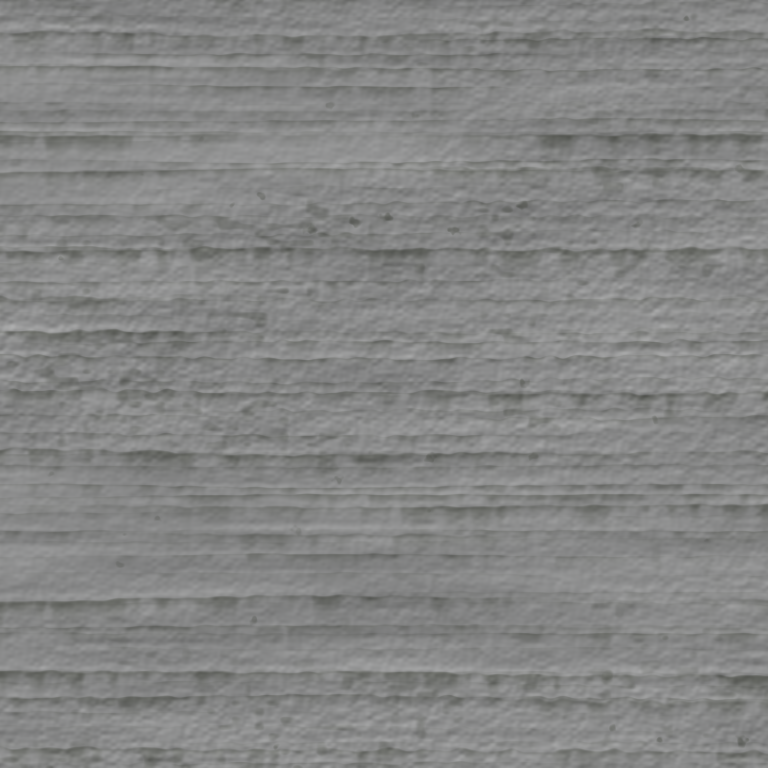
This texture is drawn by a Shadertoy shader. Its source:

```glsl
// Grey combed plaster: rough horizontal grooves with beaded shadows, pale rims, grain and crumbs.

const vec3 PLASTER = vec3(0.541, 0.543, 0.544);
const vec3 SHADOW_TINT = vec3(1.0, 0.96, 1.10);  // how much each channel darkens
const float COARSE_ROWS = 19.0;
const float COARSE_WIDTH = 0.0062;
const float COARSE_DEPTH = 0.29;
const float FINE_ROWS = 50.0;
const float FINE_WIDTH = 0.0036;
const float FINE_DEPTH = 0.15;
const float SHADE_LIMIT = 0.19;
const float RIM_LIGHT = 0.045;
const float GRAIN_CONTRAST = 0.135;
const float STREAK_CONTRAST = 0.065;
const float MOTTLE_CONTRAST = 0.060;
const float CRUMB_DEPTH = 0.10;
const float PIT_CELLS = 22.0;
const float PIT_CHANCE = 0.06;
const float PIT_DEPTH = 0.17;

float hash(vec2 p) {
    vec3 q = fract(vec3(p.xyx) * 0.1031);
    q += dot(q, q.yzx + 33.33);
    return fract((q.x + q.y) * q.z);
}

float noise(vec2 p) {
    vec2 i = floor(p), f = fract(p);
    f = f * f * (3.0 - 2.0 * f);
    return mix(mix(hash(i), hash(i + vec2(1, 0)), f.x),
               mix(hash(i + vec2(0, 1)), hash(i + vec2(1, 1)), f.x), f.y);
}

// Surface height of the fine grain
float grain(vec2 p) {
    return 0.6 * noise(p * vec2(75.0, 110.0)) + 0.4 * noise(p * vec2(150.0, 200.0) + 31.0);
}

// Jittered rows of grooves: x is shadow, y is the lit rim above it
vec2 grooves(vec2 p, float rows, float width, float seed) {
    vec2 marks = vec2(0.0);
    float row = floor(p.y * rows);
    for (int i = -1; i <= 1; i++) {
        float id = row + float(i);
        float lane = id * 17.0 + seed;
        float center = (id + 0.15 + 0.7 * hash(vec2(lane, seed))) / rows;
        center += 0.007 * (noise(vec2(p.x * 2.5, lane)) - 0.5);
        center += 0.5 * width * (noise(vec2(p.x * 45.0, lane + 3.0)) - 0.5);

        float beads = 0.6 * noise(vec2(p.x * 42.0, lane + 5.0))
                    + 0.4 * noise(vec2(p.x * 95.0, lane + 7.0));
        beads = smoothstep(0.2, 0.85, beads);
        float reach = smoothstep(0.15, 0.6, noise(vec2(p.x * 2.4, lane + 9.0)));
        float strength = mix(0.15, 1.0, hash(vec2(lane, seed + 4.0))) * mix(0.2, 1.0, reach);

        // Sharp upper lip, shadow fading downwards
        float d = (p.y - center) / width;
        float lip = 1.0 - smoothstep(-0.35, 0.35, d);
        float shadow = lip * exp(min(d, 0.0) / (0.4 + 1.3 * beads));
        float rim = exp(-2.2 * (d - 0.9) * (d - 0.9));
        marks += strength * vec2(shadow * (0.45 + 1.2 * beads), rim);
    }
    return marks;
}

// Small scattered ragged holes
float pits(vec2 p) {
    float dark = 0.0;
    vec2 cell = floor(p * PIT_CELLS);
    for (int y = -1; y <= 1; y++)
    for (int x = -1; x <= 1; x++) {
        vec2 id = cell + vec2(x, y);
        vec2 center = (id + vec2(hash(id + 11.0), hash(id + 47.0))) / PIT_CELLS;
        float radius = mix(0.003, 0.0075, hash(id + 83.0));
        float d = length((p - center) * vec2(0.8, 1.0)) / radius;
        d += 1.2 * (noise(p * 190.0) - 0.5);
        dark = max(dark, step(hash(id + 5.0), PIT_CHANCE) * (1.0 - smoothstep(0.1, 1.1, d)));
    }
    return dark;
}

void mainImage(out vec4 fragColor, in vec2 fragCoord) {
    vec2 p = fragCoord / iResolution.y;
    float roughness = smoothstep(0.25, 0.75, noise(vec2(p.x * 1.3, p.y * 6.0 + 20.0)));

    // Grooves over a gently bent, crumbly surface
    vec2 bent = p;
    bent.y += 0.005 * (noise(p * vec2(2.0, 4.0) + 60.0) - 0.5);
    bent.y += 0.005 * roughness * (noise(p * vec2(60.0, 75.0) + 90.0) - 0.5);
    vec2 coarse = grooves(bent, COARSE_ROWS, COARSE_WIDTH, 3.0);
    vec2 fine = grooves(bent, FINE_ROWS, FINE_WIDTH, 41.0);

    // Grain lit from the upper left, plus drawn-out streaks and broad mottling
    float relief = grain(p) - grain(p + vec2(-0.0025, 0.0040));
    float light = GRAIN_CONTRAST * mix(0.55, 1.1, roughness) * relief;
    light += STREAK_CONTRAST * (noise(bent * vec2(6.0, 115.0)) - 0.5);
    light += MOTTLE_CONTRAST * (noise(p * vec2(4.0, 22.0) + 7.0) - 0.5);
    light += RIM_LIGHT * (coarse.y + 0.5 * fine.y);

    // Crumbs gather in the rough bands
    float crumbs = smoothstep(0.62, 0.95, noise(p * vec2(62.0, 95.0) + 130.0));
    crumbs *= roughness * smoothstep(0.35, 0.75, noise(p * vec2(9.0, 26.0) + 170.0));

    float shade = COARSE_DEPTH * coarse.x + FINE_DEPTH * fine.x + CRUMB_DEPTH * crumbs;
    shade += PIT_DEPTH * mix(0.4, 1.0, roughness) * pits(p);
    shade = SHADE_LIMIT * (1.0 - exp(-shade / SHADE_LIMIT));

    fragColor = vec4(PLASTER + light - shade * SHADOW_TINT, 1.0);
}
```
